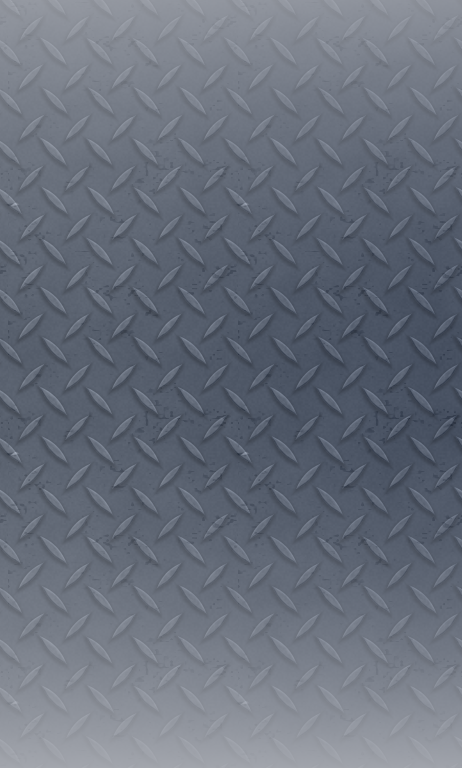
Give the GLSL for this texture, as a WebGL 2 fragment shader.

```glsl
#version 300 es
precision highp float;
uniform vec2 u_resolution;
out vec4 fragColor;

// Lengths are fractions of the canvas width, y runs downwards.
const vec2 PITCH = vec2(0.0996, 0.1079);
const vec2 ORIGIN = vec2(0.0174, 0.0045);
const vec2 FALLING_SIZE = vec2(0.0405, 0.0088);
const vec2 RISING_SIZE = vec2(0.0370, 0.0080);
const float TILE = 5.0;              // wear repeats every 5 x 5 cells
const vec2 NICKED_CELL = vec2(0.0, 4.0);
const float JITTER = 0.006;
const vec2 SHADOW_SHIFT = vec2(-0.001, 0.0045);
const float SHADOW_BLUR = 0.010;
const float RIM_WIDTH = 0.0034;

const vec3 PLATE_LEFT = vec3(0.350, 0.382, 0.435);
const vec3 PLATE_RIGHT = vec3(0.280, 0.317, 0.382);
const vec3 HAZE = vec3(0.680, 0.690, 0.715);
const vec3 FACE_GAIN = vec3(0.085, 0.083, 0.080);
const float HAZE_TOP = 2.8;
const float HAZE_BOTTOM = 3.5;
const float SHADOW_DEPTH = 0.20;

float hash(vec2 p) {
    vec3 q = fract(vec3(p.xyx) * 0.1031);
    q += dot(q, q.yzx + 33.33);
    return fract((q.x + q.y) * q.z);
}

float noise(vec2 p) {
    vec2 i = floor(p), f = fract(p);
    f = f * f * (3.0 - 2.0 * f);
    return mix(mix(hash(i), hash(i + vec2(1, 0)), f.x),
               mix(hash(i + vec2(0, 1)), hash(i + vec2(1, 1)), f.x), f.y);
}

float fbm(vec2 p) {
    float sum = 0.0, gain = 0.5;
    for (int i = 0; i < 4; i++) {
        sum += gain * noise(p);
        p = p * 2.03 + 7.1;
        gain *= 0.5;
    }
    return sum;
}

// Pointed lens: x along its length, y across it.
float lens(vec2 p, vec2 size) {
    float radius = dot(size, size) / (2.0 * size.y);
    return length(vec2(p.x, abs(p.y) + radius - size.y)) - radius;
}

// Shades one lattice of raised lenses; slope is 1 falling, -1 rising.
vec3 addTread(vec3 color, vec2 p, vec2 origin, vec2 size, float slope, float px) {
    vec2 grid = (p - origin) / PITCH;
    vec2 cell = floor(grid + 0.5);
    vec2 id = mod(cell, TILE);
    vec2 seed = id + 17.0 * (slope + 2.0);
    vec2 rowShift = vec2(hash(seed.yy + 3.0), hash(seed.yy + 9.0)) - 0.5;
    vec2 q = (grid - cell) * PITCH - rowShift * JITTER;

    vec2 along = normalize(vec2(1.0, slope * 1.04));
    vec2 across = vec2(-along.y, along.x) * sign(along.x);
    mat2 toLens = transpose(mat2(along, across));
    vec2 local = toLens * q;
    float d = lens(local, size * mix(0.95, 1.04, hash(seed)));
    float inside = 1.0 - smoothstep(-px, px, d);

    // Soft contact shadow below, then the face with its two edges
    float shade = lens(toLens * (q - SHADOW_SHIFT), size);
    color *= 1.0 - SHADOW_DEPTH * (1.0 - smoothstep(-0.003, SHADOW_BLUR, shade));
    float lower = smoothstep(-0.003, 0.003, local.y);
    float rim = 1.0 - smoothstep(0.0, RIM_WIDTH, abs(d + 0.001));
    float worn = fbm(local * vec2(90.0, 220.0) + seed * 5.0) - 0.47;
    vec3 face = color / (1.0 - SHADOW_DEPTH) + FACE_GAIN * (0.75 + worn);
    face += rim * mix(0.045, -0.13, lower);
    color = mix(color, face, inside);

    // Gouge across the damaged lens
    if (slope > 0.0 && all(lessThan(abs(id - NICKED_CELL), vec2(0.5)))) {
        vec2 cut = local - vec2(0.012, 0.0);
        float gouge = 1.0 - smoothstep(0.0015, 0.005, abs(cut.x + cut.y * 0.7));
        gouge *= 1.0 - smoothstep(0.007, 0.012, abs(cut.y));
        color += gouge * mix(-0.09, 0.15, smoothstep(-0.002, 0.002, cut.x));
    }
    return color;
}

void main() {
    vec2 uv = gl_FragCoord.xy / u_resolution;
    vec2 p = vec2(uv.x, (1.0 - uv.y) * u_resolution.y / u_resolution.x);
    float px = 0.7 / u_resolution.x;

    // Plate tone with mottling and small scuffs
    vec3 color = mix(PLATE_LEFT, PLATE_RIGHT, smoothstep(0.0, 1.0, uv.x));
    vec2 tiled = mod(p - ORIGIN, PITCH * TILE);
    color += 0.045 * (fbm(p * 14.0) - 0.47);
    color += 0.022 * (noise(tiled * 260.0) - 0.5);
    float scuffZone = smoothstep(0.48, 0.68, fbm(tiled * 22.0 + 4.0));
    color -= 0.07 * scuffZone * smoothstep(0.66, 0.86, noise(tiled * vec2(130.0, 210.0)));

    color = addTread(color, p, ORIGIN, FALLING_SIZE, 1.0, px);
    color = addTread(color, p, ORIGIN + 0.5 * PITCH + vec2(0.0, 0.002), RISING_SIZE, -1.0, px);

    // Pale haze towards the top and bottom
    float offset = uv.y - 0.5;
    float haze = offset * offset * (offset > 0.0 ? HAZE_TOP : HAZE_BOTTOM);
    fragColor = vec4(mix(color, HAZE, clamp(haze, 0.0, 1.0)), 1.0);
}
```
